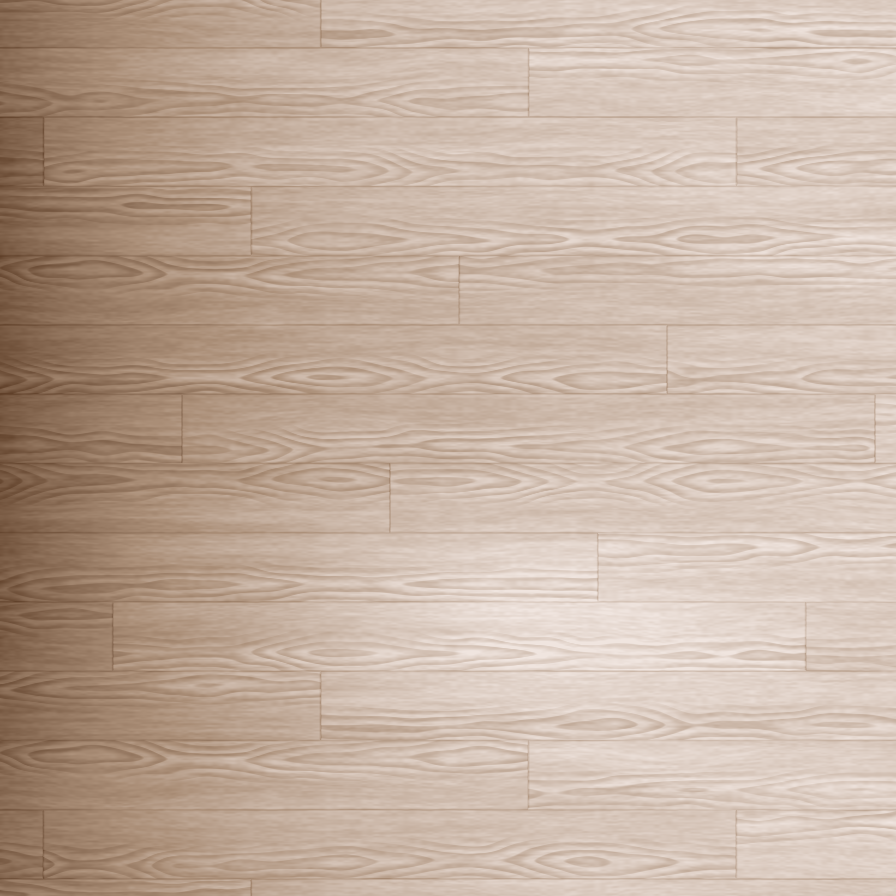
Reproduce this texture procedurally as a WebGL 2 fragment shader.

```glsl
#version 300 es
precision highp float;
// Pale wooden floor of staggered planks with arched grain, shaded at the left.

uniform vec2 u_resolution;
out vec4 fragColor;

const float PLANK_HEIGHT = 0.0773;
const float PLANK_LENGTH = 0.7734;
const float ROW_SHIFT = 0.232;
const vec2 FIRST_JOINT = vec2(0.358, -0.0239);

const vec3 SHADE_BROWN = vec3(0.46, 0.34, 0.25);
const vec3 MID_TAN = vec3(0.67, 0.56, 0.47);
const vec3 PALE_WOOD = vec3(0.87, 0.81, 0.77);

float hash(vec2 p) {
    vec3 q = fract(vec3(p.xyx) * 0.1031);
    q += dot(q, q.yzx + 33.33);
    return fract((q.x + q.y) * q.z);
}

float noise(vec2 p) {
    vec2 cell = floor(p);
    vec2 f = fract(p);
    f = f * f * (3.0 - 2.0 * f);
    float low = mix(hash(cell), hash(cell + vec2(1.0, 0.0)), f.x);
    float high = mix(hash(cell + vec2(0.0, 1.0)), hash(cell + 1.0), f.x);
    return mix(low, high, f.y);
}

// Noise centred on zero, from -1 to 1
float signedNoise(vec2 p) {
    return noise(p) * 2.0 - 1.0;
}

// Smooth-edged line at distance zero
float line(float dist, float halfWidth, float pixel) {
    return 1.0 - smoothstep(halfWidth - 0.5 * pixel, halfWidth + pixel, dist);
}

// Nested arches around a heart line; p.x along the canvas, p.y across the plank
float archGrain(vec2 p, float heart, float seed) {
    float bend = signedNoise(vec2(p.x * 4.0, seed)) * 0.08;
    float across = p.y - heart - bend;
    float radius = sqrt(across * across + 0.0012);
    float swell = noise(vec2(p.x * 7.0 + seed, seed * 1.7));
    float ripple = noise(vec2(p.x * 26.0, p.y * 5.0 + seed));
    float rings = radius * 8.5 + swell * 5.0 + ripple * 0.75;
    float phase = fract(rings);
    float edge = smoothstep(0.15, 0.8, phase) * (1.0 - smoothstep(0.84, 1.0, phase));
    float fade = 1.0 - smoothstep(0.12, 0.42, radius);
    float strength = 0.45 + 0.55 * noise(vec2(p.x * 9.0, p.y * 3.0 + seed));
    return (edge - 0.38) * fade * strength;
}

// Straight streaks and short pores
float fibreGrain(vec2 p, float seed) {
    float wave = signedNoise(vec2(p.x * 8.0, p.y * 2.0 + seed)) * 0.06;
    float v = p.y + wave;
    float broad = signedNoise(vec2(p.x * 2.5 + seed, v * 3.5 + seed));
    float streak = signedNoise(vec2(p.x * 9.0 + seed, v * 17.0 + seed));
    float fine = signedNoise(vec2(p.x * 45.0 + seed, v * 34.0));
    float pores = signedNoise(vec2(p.x * 150.0, v * 40.0 + seed));
    return broad * 0.055 + streak * 0.05 + fine * 0.045 + pores * 0.04;
}

// Light falling off to the left, with a soft bright patch; y runs downward
float lighting(vec2 p) {
    float side = 1.0 - exp(-p.x / 0.26);
    vec2 patchOffset = (p - vec2(0.58, 0.70)) / vec2(0.28, 0.13);
    vec2 dimOffset = (p - vec2(0.45, 0.46)) / vec2(0.5, 0.14);
    float glow = 0.17 * exp(-dot(patchOffset, patchOffset));
    float dim = 0.10 * exp(-dot(dimOffset, dimOffset));
    float corner = 0.14 * exp(-p.x * 6.0) * smoothstep(0.2, 0.5, abs(p.y - 0.45));
    return 0.05 + 0.95 * side + glow - dim + corner;
}

vec3 woodColor(float tone) {
    vec3 color = mix(SHADE_BROWN, MID_TAN, clamp(tone * 2.0, -0.4, 1.0));
    return mix(color, PALE_WOOD, clamp(tone * 2.0 - 1.0, 0.0, 1.35));
}

void main() {
    vec2 p = gl_FragCoord.xy / u_resolution;
    p.y = 1.0 - p.y;
    vec2 pixel = 1.0 / u_resolution;

    // Plank layout, each row shifted by a fixed step
    float rowPos = (p.y - FIRST_JOINT.y) / PLANK_HEIGHT;
    float row = floor(rowPos);
    float across = fract(rowPos);
    float lengthPos = (p.x - FIRST_JOINT.x - row * ROW_SHIFT) / PLANK_LENGTH;
    float along = fract(lengthPos);
    vec2 plank = vec2(floor(lengthPos) + 20.0, row + 3.0);
    float seed = floor(hash(plank) * 90.0) + 0.37;

    // Grain and plank variation
    float heart = mix(0.24, 0.77, step(0.45, hash(plank + 7.3)));
    vec2 grainPos = vec2(p.x, across);
    float tone = lighting(p);
    tone += fibreGrain(grainPos, seed);
    tone -= 0.27 * archGrain(grainPos, heart, seed);
    tone += (hash(plank + 2.9) - 0.5) * 0.06;

    // Thin seams with uneven wear
    float seamDist = min(across, 1.0 - across) * PLANK_HEIGHT;
    float jointDist = min(along, 1.0 - along) * PLANK_LENGTH;
    float seamWear = 0.35 + 0.65 * noise(vec2(p.x * 14.0, floor(rowPos + 0.5) * 3.1));
    float jointWear = 0.6 + 0.4 * noise(vec2(across * 4.0, seed));
    float seam = line(seamDist, 0.0007, pixel.y) * seamWear;
    float joint = line(jointDist, 0.0007, pixel.x) * jointWear;
    tone -= 0.24 * max(seam, joint);

    fragColor = vec4(woodColor(tone), 1.0);
}
```
